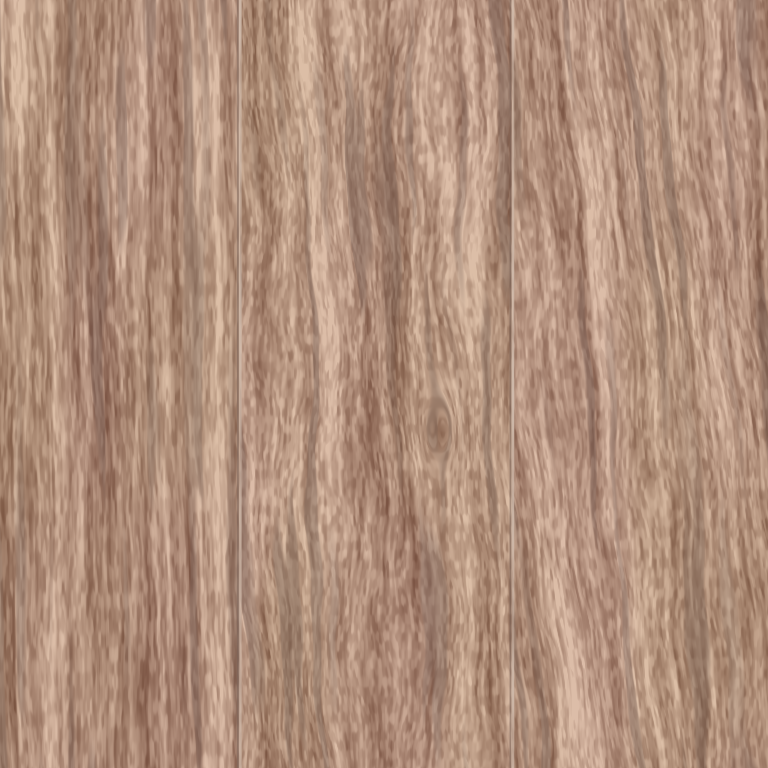
This texture is drawn by a Shadertoy shader. Its source:

```glsl
vec2 hash2(vec2 p) {
    vec3 q = fract(p.xyx * vec3(0.1031, 0.1030, 0.0973));
    q += dot(q, q.yzx + 33.33);
    return fract((q.xx + q.yz) * q.zy);
}

// Cellular noise with blended cell values, centred on zero
float cells(vec2 p) {
    vec2 id = floor(p), f = fract(p);
    float sum = 0.0, total = 0.0;
    for (int j = -1; j <= 1; j++)
    for (int i = -1; i <= 1; i++) {
        vec2 o = vec2(i, j);
        vec2 d = o + 0.2 + 0.6 * hash2(id + o + 71.0) - f;
        float w = exp(-5.0 * dot(d, d));
        sum += w * hash2(id + o + 215.0).x;
        total += w;
    }
    return sum / total - 0.5;
}

// Bends the grain coordinate around a knot, like flow past a pillar
float flowAround(float u, vec2 d, float radius) {
    d.y *= 0.4;
    float r2 = radius * radius;
    return u - d.x * r2 / (dot(d, d) + 0.4 * r2);
}

float line(float d, float halfWidth, float px) {
    return 1.0 - smoothstep(halfWidth - px, halfWidth + px, abs(d));
}

void mainImage(out vec4 fragColor, in vec2 fragCoord) {
    vec2 p = fragCoord / iResolution.xy;
    float px = 0.7 / iResolution.x;

    // Three long planks, the first one cropped
    float across = (p.x + 0.043) / 0.355;
    int plank = clamp(int(floor(across)), 0, 2);
    float seed = 37.0 * float(plank);
    float wave = vec3(0.3, 1.0, 0.8)[plank];
    float lean = vec3(0.02, 0.035, 0.09)[plank];

    // Grain direction: lean, layered sine bends, then a knot
    float bend = 0.007 * sin(p.y * 8.0 + p.x * 17.0 + seed)
               + 0.003 * sin(p.y * 21.0 - p.x * 31.0)
               + 0.0012 * sin(p.y * 57.0 + p.x * 83.0);
    float u = p.x + lean * (p.y - 0.5) + wave * bend;
    vec2 knot = p - vec2(0.57, 0.44);
    if (plank == 1) u = flowAround(u, knot, 0.02);
    vec2 g = vec2(u, p.y);

    // Streaks from broad to fine
    float tone = cells(g * vec2(19.0, 1.1) + seed);
    float streak = cells(g * vec2(62.0, 2.0) + seed + 11.0);
    float grain = cells(g * vec2(135.0, 5.0) + seed + 23.0);
    float fibre = cells(g * vec2(250.0, mix(9.0, 22.0, wave)) + seed + 31.0);
    float fleck = cells(g * vec2(330.0, mix(45.0, 85.0, wave)) + seed + 41.0);
    float v = 0.5 * tone + 0.62 * streak + 0.6 * grain;

    // Nested arches tapering downward to a tip
    vec2 tip = vec2(vec3(0.172, 0.602, 0.965)[plank], vec3(0.52, 0.57, 0.51)[plank]);
    vec2 a = p - tip;
    a.x += wave * bend + 0.09 * a.y;
    float arch = length(vec2(a.x, 0.006)) - a.y / 9.0;
    float archMask = exp(-a.x * a.x / 0.0012)
                   * smoothstep(-0.03, 0.1, a.y) * smoothstep(0.5, 0.25, a.y);
    float rings = cells(vec2(arch * 150.0, p.y * 5.0) + seed + 53.0);
    v = mix(v, 0.9 * rings + 0.5 * grain + 0.1, 0.75 * archMask);

    // Thin pale slivers and a broad dark band per plank
    float pale = smoothstep(0.12, 0.35, cells(g * vec2(55.0, 4.0) + seed + 67.0));
    float band = (u - vec3(0.135, 0.345, 0.875)[plank]) / 0.026;
    float heart = exp(-band * band) * (0.6 + 1.4 * streak);
    v += 0.2 * pale - 0.25 * heart + 0.55 * fibre + 0.65 * fleck;

    // Knot core with a pale rim on its left
    if (plank == 1) {
        float core = length(knot * vec2(1.0, 0.5)) / 0.012;
        float rim = length((knot + vec2(0.038 + 0.2 * knot.y, 0.02)) * vec2(1.0, 0.2)) / 0.013;
        v += 0.35 * exp(-rim * rim) - 0.5 * exp(-core * core);
    }

    vec3 col = vec3(0.69, 0.557, 0.476) + clamp(v, -0.85, 0.7) * vec3(0.245, 0.265, 0.255);

    // Slim ashen mineral streaks and slow shifts between pink and tan
    float ash = smoothstep(0.12, 0.36, cells(g * vec2(75.0, 3.2) + seed + 89.0));
    col = mix(col, vec3(0.47, 0.38, 0.34), 0.4 * ash);
    col += vec3(0.0, 0.01, -0.01) * cells(p * vec2(12.0, 3.0) + seed + 97.0);

    // Seams: a soft dark gap beside a worn pale bevel
    float gap = (across - round(across)) * 0.355;
    float wear = 0.7 + 0.6 * cells(vec2(round(across) * 9.0, p.y * 14.0));
    col = mix(col, vec3(0.48, 0.39, 0.35), 0.55 * line(gap + 0.0022, 0.0013, px));
    col = mix(col, vec3(0.82, 0.74, 0.68), wear * line(gap - 0.0008, 0.0018, px));

    fragColor = vec4(col, 1.0);
}
```
